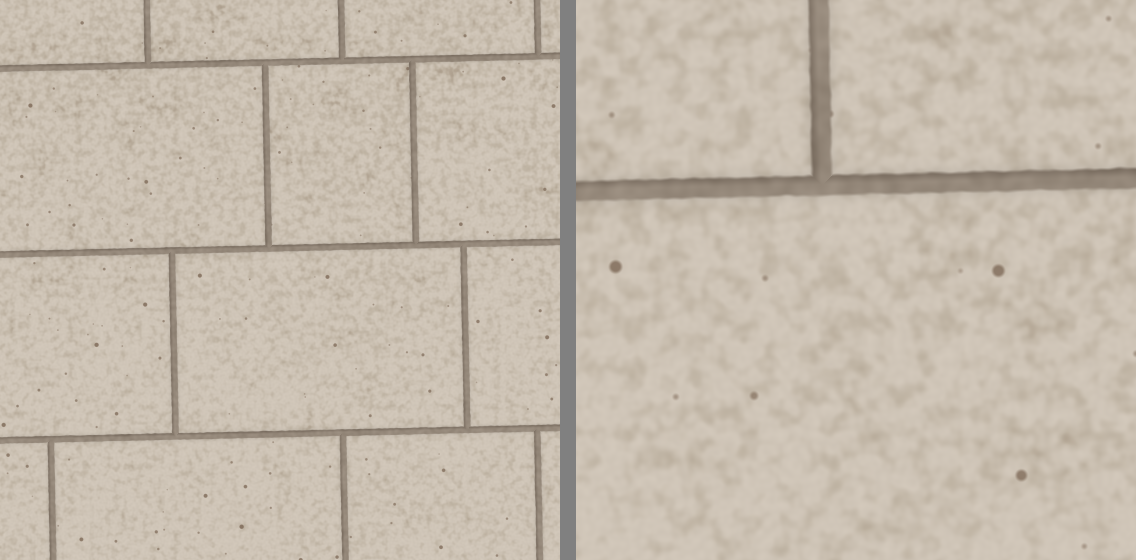
Left, the full canvas; right, a detail of the centre.
A WebGL 2 fragment shader for this texture:

```glsl
#version 300 es
precision highp float;

uniform vec2 u_resolution;
out vec4 fragColor;

// Layout, in canvas heights
const float COURSE_HEIGHT = 0.332;
const float FIRST_COURSE = 0.2135;
const float COURSE_TILT = 0.0227;
const float JOINT_LEAN = 0.02;
const float JOINT_HALF_WIDTH = 0.0059;
const float EDGE_WEAR = 0.0007;
const float EDGE_SOFTNESS = 0.0013;
const float OFF = 9.0;

// Upright joints of each course, bottom to top
const vec3 UPRIGHTS[4] = vec3[4](
  vec3(0.095, 0.617, 0.964),
  vec3(0.318, 0.839, OFF),
  vec3(0.491, 0.754, OFF),
  vec3(0.282, 0.629, 0.979));

// Stone surface
const float GRAIN_SCALE = 75.0;
const float STAIN_SCALE = 19.0;
const float PIT_CELLS = 24.0;
const float PIT_CHANCE = 0.3;

const vec3 STONE_LIGHT = vec3(0.815, 0.775, 0.722);
const vec3 STONE_TAN = vec3(0.745, 0.700, 0.635);
const vec3 STAIN = vec3(0.66, 0.60, 0.53);
const vec3 PIT = vec3(0.50, 0.42, 0.35);
const vec3 MORTAR = vec3(0.585, 0.535, 0.480);
const vec3 MORTAR_SHADE = vec3(0.475, 0.425, 0.375);

vec2 hash2(vec2 p) {
  vec3 q = fract(p.xyx * vec3(0.1031, 0.1030, 0.0973));
  q += dot(q, q.yzx + 33.33);
  return fract((q.xx + q.yz) * q.zy);
}

float cornerSlope(vec2 cell, vec2 offset) {
  float angle = 6.2832 * hash2(cell).x;
  return dot(vec2(cos(angle), sin(angle)), offset);
}

float gradientNoise(vec2 p) {
  vec2 i = floor(p), f = p - i;
  vec2 w = f * f * f * (f * (f * 6.0 - 15.0) + 10.0);
  vec2 e = vec2(1.0, 0.0);
  float low = mix(cornerSlope(i, f), cornerSlope(i + e, f - e), w.x);
  float high = mix(cornerSlope(i + e.yx, f - e.yx), cornerSlope(i + 1.0, f - 1.0), w.x);
  return mix(low, high, w.y);
}

// Strength of the sparse round pits, one candidate per cell
float pits(vec2 p, float soft) {
  vec2 home = floor(p * PIT_CELLS);
  float strength = 0.0;
  for (int y = -1; y <= 1; y++) {
    for (int x = -1; x <= 1; x++) {
      vec2 cell = home + vec2(x, y);
      vec2 center = (cell + hash2(cell + 40.0)) / PIT_CELLS;
      vec2 kind = hash2(cell + 90.0);
      float radius = mix(0.0012, 0.0038, kind.y * kind.y);
      float dent = 1.0 - smoothstep(radius - soft, radius + soft, length(p - center));
      strength = max(strength, dent * step(kind.x, PIT_CHANCE) * mix(0.4, 0.85, kind.y));
    }
  }
  return strength;
}

vec3 stone(vec2 p, float soft) {
  float grain = gradientNoise(p * GRAIN_SCALE) + 0.5 * gradientNoise(p * GRAIN_SCALE * 2.1 + 7.0);
  float cloud = gradientNoise(p * STAIN_SCALE + 31.0);
  float broad = gradientNoise(p * 4.0 + 12.0);
  float weathering = mix(-0.12, 0.1, smoothstep(0.0, 1.0, p.y)) + 0.2 * broad;
  vec3 color = mix(STONE_LIGHT, STONE_TAN, smoothstep(-0.35, 0.75, grain + 0.35 * cloud + weathering));
  float blotch = smoothstep(0.4, 0.85, 0.7 * cloud + 0.6 * grain + weathering);
  color = mix(color, STAIN, 0.65 * blotch);
  color += 0.02 * gradientNoise(p * 190.0);
  return mix(color, PIT, pits(p, soft));
}

void main() {
  vec2 p = gl_FragCoord.xy / u_resolution.y;
  float soft = max(EDGE_SOFTNESS, 0.75 / u_resolution.y);

  // Signed distances across the nearest bed and upright joints
  float level = (p.y - COURSE_TILT * p.x - FIRST_COURSE) / COURSE_HEIGHT;
  float bed = (level - round(level)) * COURSE_HEIGHT;
  vec3 joints = UPRIGHTS[clamp(int(floor(level)) + 1, 0, 3)];
  float along = p.x + JOINT_LEAN * p.y;
  float upright = OFF;
  for (int i = 0; i < 3; i++) {
    float d = along - joints[i];
    if (abs(d) < abs(upright)) upright = d;
  }

  // Worn joint outline, with shade under the upper and left edges
  float wear = EDGE_WEAR * (gradientNoise(p * 60.0) + gradientNoise(p * 150.0));
  float edge = min(abs(bed), abs(upright)) - JOINT_HALF_WIDTH + wear;
  float joint = 1.0 - smoothstep(-soft, soft, edge);
  float across = abs(bed) < abs(upright) ? bed : -upright;
  float shade = smoothstep(0.0, JOINT_HALF_WIDTH, across);
  vec3 mortar = mix(MORTAR, MORTAR_SHADE, 0.8 * shade);
  mortar += 0.05 * gradientNoise(p * 110.0) + 0.03 * gradientNoise(p * 24.0);

  // Soft dark rim on the stone beside each joint
  vec3 color = stone(p, soft);
  color *= 1.0 - 0.07 * exp(-max(edge, 0.0) / 0.003);
  fragColor = vec4(mix(color, mortar, joint), 1.0);
}
```
